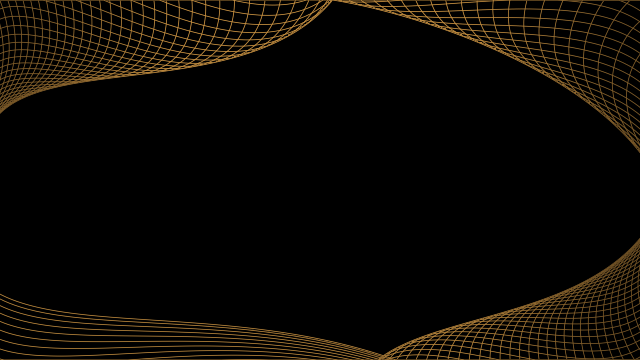
A Shadertoy shader for this background:

```glsl
// Golden guilloche line meshes curling in from four corners over black.

const vec3  GOLD       = vec3(0.80, 0.58, 0.26);
const float LINE_WIDTH = 0.0023;  // in canvas heights
const float SIDE_DIM   = 0.62;    // brightness at the outer sides
const float DIM_REACH  = 0.55;    // where full brightness is reached

// Height of a cubic Bezier border at u; control points rise in u.
float borderHeight(float u, vec2 a, vec2 b, vec2 c, vec2 d) {
    float lo = 0.0, hi = 1.0;
    vec2 p = a;
    for (int i = 0; i < 14; i++) {
        float t = 0.5 * (lo + hi), s = 1.0 - t;
        p = s*s*s*a + 3.0*s*s*t*b + 3.0*s*t*t*c + t*t*t*d;
        if (p.x < u) lo = t; else hi = t;
    }
    return p.y;
}

// Smooth stroke at a given distance, dimmed when thinner than a pixel.
float stroke(float dist, float px) {
    float halfWidth = 0.5 * max(LINE_WIDTH, px);
    float cover = 1.0 - smoothstep(halfWidth - 0.5*px, halfWidth + 0.5*px, dist);
    return cover * min(1.0, LINE_WIDTH / px);
}

// Lines where f is whole; crowded lines blend to their mean coverage.
float isoLines(float f, float px) {
    float slope = max(length(vec2(dFdx(f), dFdy(f))) / px, 1e-4);
    float line = stroke(abs(fract(f - 0.5) - 0.5) / slope, px);
    float mean = min(LINE_WIDTH * slope, 0.75);
    return mix(line, mean, smoothstep(0.4, 0.9, slope * px));
}

float unite(float a, float b) {
    return 1.0 - (1.0 - a) * (1.0 - b);
}

// Line number with spacing that widens by "growth" away from the side.
float lineIndex(float s, float spacing, float growth) {
    return log(max(1.0 + growth * s, 0.05)) / (growth * spacing);
}

// Stroke on the border itself, and a mask for the area behind it.
float borderStroke(float depth, float px) {
    float slope = max(length(vec2(dFdx(depth), dFdy(depth))) / px, 1.0);
    return stroke(abs(depth) / slope, px);
}

float inside(float depth, float px) {
    return smoothstep(-0.5 * px, 0.5 * px, depth);
}

// Two branches of one curve family, both tangent to the border.
float mesh(float u, float depth, float reach, float hook,
           float spacing, float growth, float px) {
    float spread = reach * sqrt(max(depth, 1e-5));
    float middle = u + hook * max(depth, 0.0);
    float flatLines  = isoLines(lineIndex(middle + spread, spacing, growth), px);
    float steepLines = isoLines(lineIndex(middle - spread, spacing, growth), px);
    float net = unite(flatLines, steepLines) * inside(depth, px);
    return max(net, borderStroke(depth, px));
}

// A single family of strands that fans out toward the side.
float fan(float u, float depth, float px) {
    float size = 0.18 * exp(-1.25 * u);
    float f = 8.0 * pow(max(depth, 1e-5) / size, 0.8);
    return max(isoLines(f, px) * inside(depth, px), borderStroke(depth, px));
}

void mainImage(out vec4 fragColor, in vec2 fragCoord) {
    float px = 1.0 / iResolution.y;
    vec2 p = fragCoord * px;
    float left = p.x, right = iResolution.x * px - p.x;
    float bottom = p.y, top = 1.0 - p.y;

    // Depth behind each border, measured toward the top or bottom
    float depthTL = borderHeight(left, vec2(0.0, 0.315), vec2(0.162, 0.155),
                                 vec2(0.694, 0.275), vec2(0.924, 0.0)) - top;
    float depthTR = borderHeight(right, vec2(0.0, 0.424), vec2(0.181, 0.190),
                                 vec2(0.597, 0.042), vec2(0.854, 0.0)) - top;
    float depthBR = borderHeight(right, vec2(0.0, 0.338), vec2(0.181, 0.120),
                                 vec2(0.574, 0.125), vec2(0.729, 0.0)) - bottom;
    float depthBL = borderHeight(left, vec2(0.0, 0.183), vec2(0.208, 0.074),
                                 vec2(0.671, 0.153), vec2(1.10, 0.0)) - bottom;

    // Corner patterns
    float meshTL = mesh(left,  depthTL, 0.80, 1.00, 0.022, 1.8, px);
    float meshTR = mesh(right, depthTR, 0.70, 1.05, 0.040, 0.3, px);
    float meshBR = mesh(right, depthBR, 0.70, 1.00, 0.021, 1.2, px);
    float fanBL  = fan(left, depthBL, px);

    // Brightness falls toward the sides
    float glowL = mix(SIDE_DIM, 1.0, smoothstep(0.0, DIM_REACH, left));
    float glowR = mix(SIDE_DIM, 1.0, smoothstep(0.0, DIM_REACH, right));
    float light = max(max(meshTL * glowL, meshTR * glowR),
                      max(meshBR * glowR * 0.9, fanBL * 0.9));

    fragColor = vec4(GOLD * light, 1.0);
}
```
